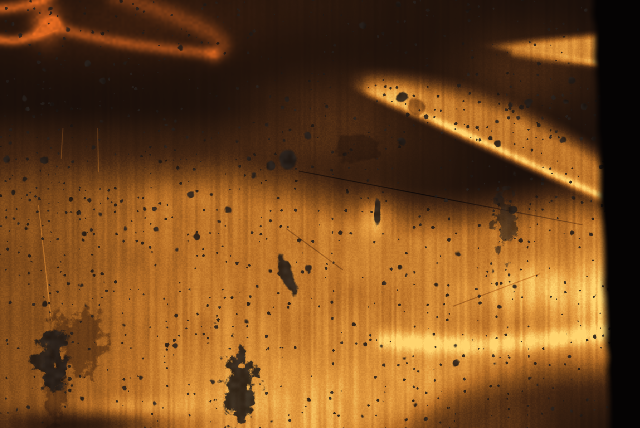
Reproduce this texture procedurally as a Shadertoy shader.

```glsl
// Weathered brass sheet with warm folded reflections, pits, scratches and a black right edge.

vec2 p; // position in canvas heights

float hash(vec2 v) {
    v = fract(v * vec2(.1031, .1137));
    v += dot(v, v.yx + 33.33);
    return fract((v.x + v.y) * v.x * 91.7);
}

float noise(vec2 v) {
    vec2 i = floor(v), f = fract(v);
    f *= f * (3. - 2. * f);
    return mix(mix(hash(i), hash(i + vec2(1, 0)), f.x),
               mix(hash(i + vec2(0, 1)), hash(i + 1.), f.x), f.y);
}

float fbm(vec2 v) {
    float sum = 0., amp = .5;
    for (int i = 0; i < 4; i++) {
        sum += amp * noise(v);
        v = v * 2.1 + 17.3;
        amp *= .5;
    }
    return sum;
}

float below(float edge, float soft, float v) { return 1. - smoothstep(edge - soft, edge + soft, v); }

float glow(float x, float y, float rx, float ry) {
    vec2 d = (p - vec2(x, y)) / vec2(rx, ry);
    return exp(-dot(d, d));
}

float segment(vec2 a, vec2 b) {
    vec2 d = b - a;
    return length(p - a - d * clamp(dot(p - a, d) / dot(d, d), 0., 1.));
}

// Soft light along a quadratic curve
float ribbon(vec2 a, vec2 b, vec2 c, float width) {
    float dist = 9.;
    vec2 last = a;
    for (int i = 1; i <= 10; i++) {
        float t = float(i) * .1;
        vec2 next = mix(mix(a, b, t), mix(b, c, t), t);
        dist = min(dist, segment(last, next));
        last = next;
    }
    return exp(-dist * dist / (width * width));
}

// Ragged elliptical mark
float blot(float x, float y, float rx, float ry, float ragged) {
    float r = length((p - vec2(x, y)) / vec2(rx, ry));
    return below(1., .18, r + ragged * (fbm(p * 55.) - .47));
}

float scratch(float ax, float ay, float bx, float by) {
    return below(.0012, .0012, segment(vec2(ax, ay), vec2(bx, by)));
}

// Random pits on a jittered grid
float pits(vec2 v, float density) {
    vec2 cell = floor(v);
    vec2 centre = .25 + .5 * vec2(hash(cell + 3.), hash(cell + 41.));
    float radius = mix(.07, .22, pow(hash(cell + 77.), 2.));
    float d = length(fract(v) - centre) + .1 * (noise(v * 7.) - .5);
    return below(radius, .05, d) * step(hash(cell + 9.), density);
}

vec3 brass(float t) {
    vec3 c = mix(vec3(.055, .032, .028), vec3(.27, .15, .07), clamp(t / .28, 0., 1.));
    c = mix(c, vec3(.5, .29, .1), clamp(t / .22 - 1.27, 0., 1.));
    c = mix(c, vec3(.73, .44, .15), clamp(t / .18 - 2.78, 0., 1.));
    c = mix(c, vec3(.89, .6, .24), clamp(t / .16 - 4.25, 0., 1.));
    return mix(c, vec3(1, .83, .43), clamp(t / .18 - 4.67, 0., 1.));
}

void mainImage(out vec4 fragColor, in vec2 fragCoord) {
    p = fragCoord / iResolution.y;
    float x = p.x, y = p.y;

    // Dim upper sheet and lit lower sheet
    float tone = .07 + .17 * below(.7, .06, y) * below(.95, .3, x);
    tone += .2 * glow(.78, .74, .19, .09) + .06 * glow(.75, 1., .3, .1);
    float horizon = .595 - .095 * smoothstep(.45, 1., x) + .035 * smoothstep(1.05, 1.35, x);
    float lit = mix(.5, .72, smoothstep(0., .55, x)) + .14 * (.35 - y);
    tone = mix(tone, lit, below(horizon, .07, y));

    // Upper right folds
    float low = y - .785 + .455 * (x - .84);
    float t = max(x - .86, 0.);
    float fold = smoothstep(-.012, .014, low) * below(.815 - .62 * t * t, .035, y) * smoothstep(.8, .89, x);
    tone += .2 * glow(1.22, .83, .16, .1);
    tone = mix(tone, .7 + .2 * glow(.9, .79, .1, .1), fold);
    tone += .32 * exp(-pow(abs(low - .014) / .011, 2.)) * smoothstep(.86, 1.1, x);
    t = x - 1.17;
    float upper = smoothstep(0., .02, y - .875 + .16 * t) * below(.897 + .1 * t, .014, y);
    tone = mix(tone, .78, upper * smoothstep(-.07, .06, t));
    tone += .3 * ribbon(vec2(1.2, .875), vec2(1.28, .86), vec2(1.4, .848), .009);

    // Lower highlights and shadows
    float sweep = .145 - .58 * (1.41 - x) * (1.41 - x);
    float shade = below(sweep, .06, y) * smoothstep(.75, 1.1, x);
    tone = mix(tone, .33 - .2 * smoothstep(1.15, 1.42, x) * below(.08, .09, y), shade);
    tone += .28 * ribbon(vec2(.9, .205), vec2(1.13, .178), vec2(1.42, .225), .024);
    tone += .24 * glow(1.25, .33, .12, .06) + .22 * glow(1.4, .3, .05, .08);
    tone += .27 * glow(.88, .5, .045, .05) + .12 * glow(.75, .07, .3, .08);
    tone += .18 * glow(.3, .045, .13, .025);
    tone *= 1. - .75 * glow(.17, .005, .19, .035);

    // Brushed grain, mottling and fine scratches
    tone *= .84 + .17 * noise(p * vec2(170, 4)) + .17 * fbm(p * 13.);
    tone += .05 * (hash(floor(p * 340.)) - .5) * smoothstep(.05, .4, tone);
    tone += .17 * (scratch(.09, .52, .12, .25) + scratch(.147, .7, .143, .63) + scratch(.228, .7, .23, .6));
    tone -= .17 * (scratch(.67, .465, .8, .37) + scratch(.7, .6, 1.36, .475) + scratch(1.06, .285, 1.26, .36));

    // Brown stains
    float stain = blot(.18, .2, .06, .065, 1.8) + blot(.13, .09, .025, .08, 1.5)
                + blot(.84, .655, .05, .033, 1.) + blot(.972, .75, .02, .02, .7);
    vec3 colour = brass(tone * (1. - .3 * min(stain, 1.)));

    // Orange reflected loop
    float heat = .75 * ribbon(vec2(0, .98), vec2(.09, .985), vec2(.125, 1.02), .014)
               + .8 * ribbon(vec2(0, .907), vec2(.07, .895), vec2(.13, .95), .012)
               + .55 * ribbon(vec2(.12, .94), vec2(.25, .895), vec2(.5, .875), .014)
               + .35 * ribbon(vec2(.5, .875), vec2(.59, .91), vec2(.27, 1.01), .022)
               + .75 * glow(.107, .948, .032, .045) + .15 * glow(.3, .94, .3, .09);
    colour = mix(colour, vec3(.93, .43, .13), min(heat, 1.) * (.8 + .2 * noise(p * 150.)));

    // Scattered pits and larger corroded marks
    float cluster = glow(.17, .52, .22, .16) + glow(1.24, .72, .15, .1);
    float dark = 0.;
    for (float i = 0.; i < 3.; i++)
        dark = max(dark, pits((p + i * 3.7) * (23. + 18. * i), .11 + .16 * cluster));
    dark += blot(.673, .627, .021, .023, .4) + blot(.632, .613, .011, .011, .8)
          + blot(.672 - .35 * (y - .355), .355, .015, .043, 1.) + blot(.881, .503, .007, .032, 1.1)
          + blot(.94, .773, .013, .013, .9) + blot(.565, .095, .034, .07, 2.4)
          + blot(.12, .16, .035, .055, 2.4) + .7 * blot(1.18, .48, .025, .055, 2.6);
    colour = mix(colour, vec3(.1, .075, .06) + .07 * noise(p * 90.), .88 * min(dark, 1.));

    // Black edge
    float wall = smoothstep(-.014, .012, x - 1.422 + .038 * y - .006 * noise(vec2(y * 30., 2)));
    fragColor = vec4(mix(colour, vec3(.018, .01, .01), wall), 1);
}
```
